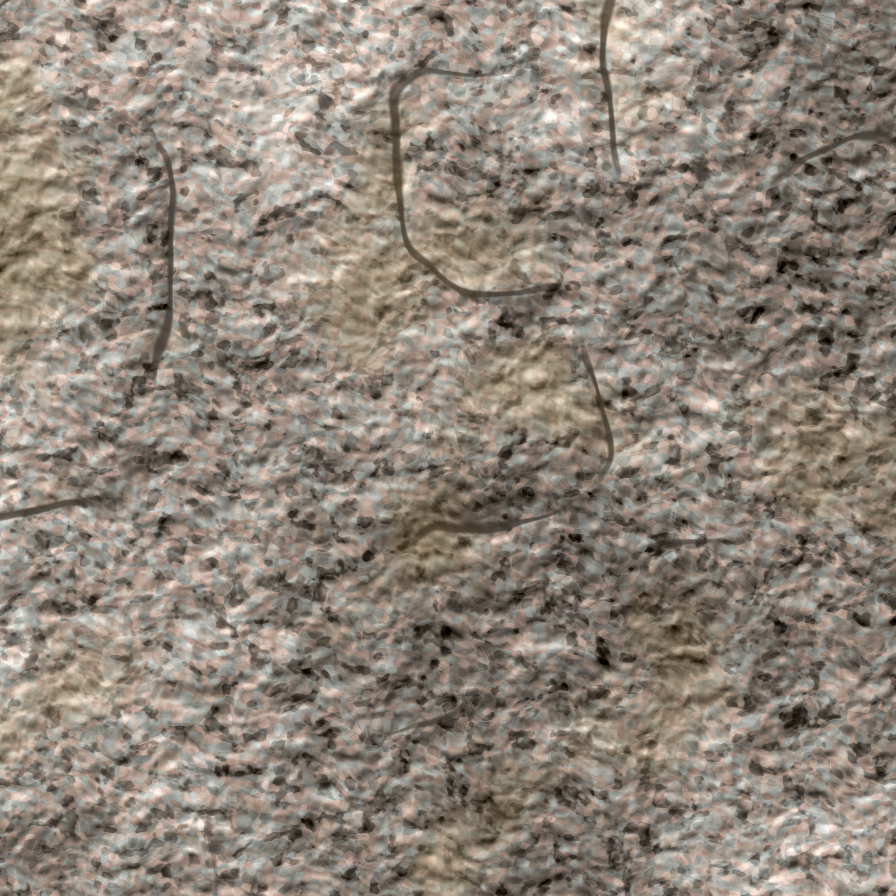
Reproduce this texture procedurally as a WebGL 2 fragment shader.

```glsl
#version 300 es
precision highp float;
// Weathered granite face: cellular mineral grains tinted pink and blue-grey,
// dark flecks, embossed roughness lit from above, ochre stains, and broken
// ledges drawn along the contours of a jagged, smooth height field.

uniform vec2 u_resolution;
out vec4 outColor;

const vec2 LIGHT = vec2(-0.35, 0.94);
const vec3 WARM_GREY = vec3(0.040, 0.0, -0.042);
const vec3 PINK = vec3(0.045, -0.012, -0.022);
const vec3 BLUE_GREY = vec3(-0.045, 0.008, 0.030);
const vec3 OCHRE = vec3(0.030, 0.006, -0.055);

vec2 hash2(vec2 p) {
  vec3 q = fract(p.xyx * vec3(0.1031, 0.1030, 0.0973));
  q += dot(q, q.yzx + 33.33);
  return fract((q.xx + q.yz) * q.zy);
}

float noise(vec2 p) {
  vec2 i = floor(p), f = fract(p);
  vec2 s = f * f * f * (f * (f * 6.0 - 15.0) + 10.0);
  float low = mix(hash2(i).x, hash2(i + vec2(1, 0)).x, s.x);
  float high = mix(hash2(i + vec2(0, 1)).x, hash2(i + 1.0).x, s.x);
  return mix(low, high, s.y);
}

float fbm(vec2 p, int octaves) {
  float sum = 0.0, total = 0.0, amp = 1.0;
  for (int i = 0; i < octaves; i++) {
    sum += amp * noise(p);
    total += amp;
    amp *= 0.5;
    p = mat2(1.6, 1.2, -1.2, 1.6) * p + 17.3;
  }
  return sum / total;
}

// Layered sines that bend coordinates.
vec2 ripple(vec2 p) {
  vec2 bend = vec2(0.0);
  float amp = 0.5;
  for (int i = 0; i < 4; i++) {
    bend += amp * sin(p.yx + bend.yx * 1.7 + vec2(0.4, 2.1));
    p = mat2(1.5, 1.1, -1.1, 1.5) * p + 3.7;
    amp *= 0.55;
  }
  return bend;
}

// Cellular grain: xy is a random pair per cell, z the distance to its border.
vec3 grain(vec2 p) {
  vec2 cell = floor(p), id = vec2(0.0);
  float nearest = 9.0, second = 9.0;
  for (int y = -1; y <= 1; y++)
    for (int x = -1; x <= 1; x++) {
      vec2 c = cell + vec2(x, y);
      float d = length(c + hash2(c) - p);
      if (d < nearest) {
        second = nearest;
        nearest = d;
        id = hash2(c + 71.7);
      } else second = min(second, d);
    }
  return vec3(id, second - nearest);
}

// Slope of a rough surface towards the light.
float relief(vec2 p, int octaves) {
  return fbm(p, octaves) - fbm(p + LIGHT * 0.45, octaves);
}

// Broken ledge: x is the dark crack, y the shading of the faces beside it.
vec2 ledge(vec2 p, float scale, float seed, float pixel) {
  vec2 q = p * scale + seed;
  float e = 0.02, h = noise(q);
  vec2 slope = vec2(noise(q + vec2(e, 0)) - h, noise(q + vec2(0, e)) - h) / e;
  float steep = length(slope);
  float d = (h - 0.5) / (max(steep, 0.3) * scale);
  float present = smoothstep(0.54, 0.74, noise(p * 4.5 + seed * 1.9))
                * smoothstep(0.4, 0.9, steep);
  float width = 0.002 + 0.006 * present * noise(p * 30.0 + seed);
  float crack = 1.0 - smoothstep(width * 0.4, width + pixel, abs(d));
  float faces = exp(-abs(d) / 0.028) * smoothstep(-0.004, 0.004, -d) * 2.0
              - exp(-abs(d) / 0.028);
  return present * vec2(crack, faces);
}

void main() {
  vec2 p = gl_FragCoord.xy / u_resolution.y;
  float pixel = 1.0 / u_resolution.y;
  vec2 bent = p + 0.006 * ripple(p * 45.0);

  // Broad weathering and stains
  float broad = fbm(p * 3.2 + 0.35 * ripple(p * 5.0) + 4.0, 5) - 0.5;
  float streak = noise(bent * vec2(15.0, 4.0) + 9.0) - 0.5;
  float stain = smoothstep(0.54, 0.74, fbm(bent * 4.2 + 31.0, 4));

  // Mineral grains and dark flecks
  vec3 g = grain(bent * vec2(100.0, 122.0));
  float solid = smoothstep(0.0, 0.16, g.z);
  float fleck = smoothstep(0.60, 0.74, fbm(bent * vec2(64.0, 78.0) + 50.0, 3));

  // Light on rough surface
  float fine = relief(bent * vec2(52.0, 66.0), 3);
  float coarse = relief(bent * 19.0 + 80.0, 3);

  float tone = 0.572 + 0.48 * broad + 0.07 * streak;
  tone += (1.0 - 0.5 * stain) * (0.19 * (g.y - 0.5) * solid - 0.21 * fleck);
  tone += 0.60 * fine + 0.30 * coarse;

  // Ledges
  vec2 jagged = p + 0.018 * ripple(p * 22.0);
  for (int i = 0; i < 3; i++) {
    float k = float(i);
    vec2 edge = ledge(jagged, 2.6 + 0.6 * k, 13.7 + 23.1 * k, pixel);
    tone += 0.075 * edge.y;
    tone = mix(tone, 0.22, 0.8 * edge.x);
  }

  // Colour: warm grey, tinted by mineral and stain
  float bright = smoothstep(0.25, 0.6, tone);
  vec3 mineral = PINK * smoothstep(0.62, 0.72, g.x)
               + BLUE_GREY * (1.0 - smoothstep(0.28, 0.38, g.x));
  vec3 tint = WARM_GREY * mix(0.7, 1.0, bright)
            + mineral * solid * bright * (1.0 - 0.7 * stain)
            + OCHRE * stain * 0.8;
  outColor = vec4(clamp(vec3(tone) + tint, 0.0, 1.0), 1.0);
}
```
